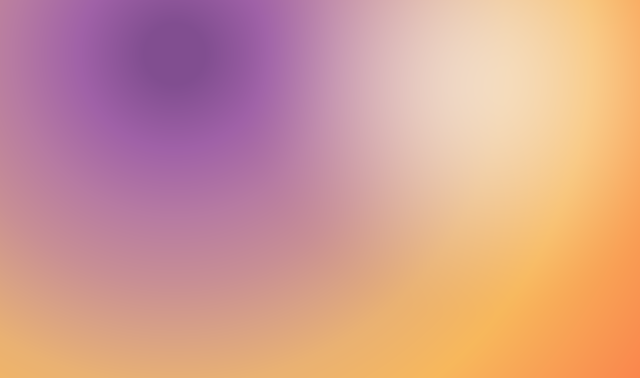
Reproduce this background procedurally as a WebGL 2 fragment shader.

```glsl
#version 300 es
precision highp float;

uniform vec2 u_resolution;
out vec4 fragColor;

const int STOP_COUNT = 8;

// Distance between two canvas positions, in canvas heights
float canvasDistance(vec2 uv, vec2 center, float aspect) {
    return length((uv - center) * vec2(aspect, 1.0));
}

// Piecewise linear colour ramp
vec3 colorRamp(float d, float stops[STOP_COUNT], vec3 colors[STOP_COUNT]) {
    vec3 color = colors[0];
    for (int i = 1; i < STOP_COUNT; i++) {
        float t = clamp((d - stops[i - 1]) / (stops[i] - stops[i - 1]), 0.0, 1.0);
        color = mix(color, colors[i], t);
    }
    return color;
}

// Soft disc of light that fades to nothing at its radius
float softGlow(float d, float radius, float strength) {
    return strength * (1.0 - smoothstep(0.0, radius, d));
}

void main() {
    vec2 uv = gl_FragCoord.xy / u_resolution;
    float aspect = u_resolution.x / u_resolution.y;

    // Dusk ramp: violet core, rose, amber, coral far corner
    float stops[STOP_COUNT] = float[](0.08, 0.25, 0.43, 0.61, 0.74, 0.88, 1.10, 1.50);
    vec3 colors[STOP_COUNT] = vec3[](
        vec3(0.505, 0.305, 0.565),
        vec3(0.625, 0.380, 0.655),
        vec3(0.715, 0.480, 0.635),
        vec3(0.785, 0.560, 0.580),
        vec3(0.845, 0.630, 0.525),
        vec3(0.915, 0.695, 0.450),
        vec3(0.970, 0.720, 0.360),
        vec3(0.980, 0.525, 0.300)
    );
    vec2 violetCenter = vec2(0.273, 0.857);
    vec3 color = colorRamp(canvasDistance(uv, violetCenter, aspect), stops, colors);

    // Cream light in the upper right
    vec2 creamCenter = vec2(0.745, 0.78);
    vec3 cream = vec3(0.985, 0.955, 0.90);
    float glow = softGlow(canvasDistance(uv, creamCenter, aspect), 0.64, 0.66);
    color = mix(color, cream, glow);

    fragColor = vec4(color, 1.0);
}
```
